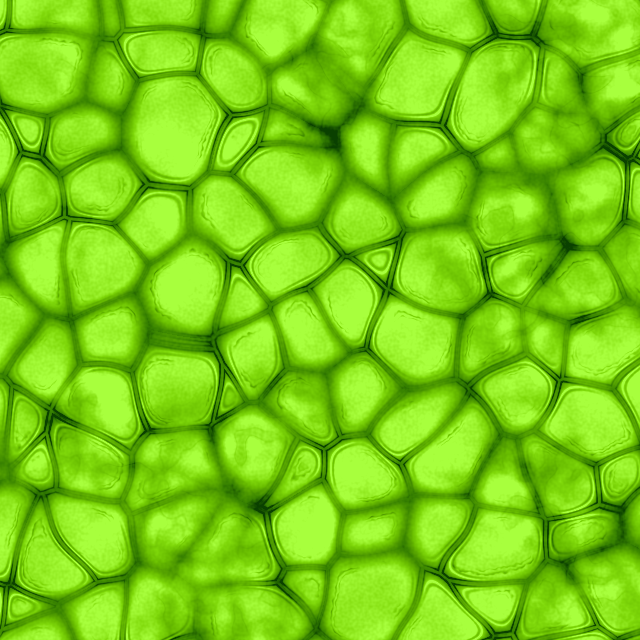
This texture is drawn by a Shadertoy shader. Its source:

```glsl
const float CELLS_ACROSS = 9.6;
const float CORNER_ROUNDING = 0.08;

vec3 hash3(vec2 p) {
    vec3 q = fract(vec3(p.xyx) * vec3(0.1031, 0.1030, 0.0973));
    q += dot(q, q.yxz + 33.33);
    return fract((q.xxy + q.yzz) * q.zyx);
}

float cornerSlope(vec2 corner, vec2 offset) {
    float angle = 6.2832 * hash3(corner + 170.0).x;
    return dot(vec2(cos(angle), sin(angle)), offset);
}

float gradientNoise(vec2 p) {
    vec2 i = floor(p), f = p - i;
    vec2 u = f * f * f * (f * (f * 6.0 - 15.0) + 10.0);
    vec2 e = vec2(1.0, 0.0);
    float low = mix(cornerSlope(i, f), cornerSlope(i + e, f - e), u.x);
    float high = mix(cornerSlope(i + e.yx, f - e.yx), cornerSlope(i + 1.0, f - 1.0), u.x);
    return mix(low, high, u.y);
}

vec2 warp(vec2 p, float frequency, float amount) {
    vec2 q = p * frequency;
    return p + amount * vec2(gradientNoise(q + 11.3), gradientNoise(q + 47.9));
}

// Site position in xy, size weight in z
vec3 cellSite(vec2 id) {
    vec3 h = hash3(id + 60.0);
    return vec3(id + 0.1 + 0.8 * h.xy, 0.55 * h.z);
}

float powerDistance(vec2 p, vec3 site) {
    vec2 d = p - site.xy;
    return dot(d, d) - site.z;
}

// Distance to the cell wall: x with rounded corners, y with straight ones
vec2 wallDistance(vec2 p, float rounding) {
    vec2 base = floor(p);
    vec3 home = vec3(0.0);
    float nearest = 1e3;
    for (int y = -2; y <= 2; y++)
    for (int x = -2; x <= 2; x++) {
        vec3 site = cellSite(base + vec2(x, y));
        float d = powerDistance(p, site);
        if (d < nearest) { nearest = d; home = site; }
    }
    float total = 0.0, straight = 1e3;
    for (int y = -2; y <= 2; y++)
    for (int x = -2; x <= 2; x++) {
        vec3 site = cellSite(base + vec2(x, y));
        float gap = distance(site.xy, home.xy);
        if (gap < 1e-4) continue;
        float edge = (powerDistance(p, site) - nearest) / (2.0 * gap);
        total += exp(-edge / rounding);
        straight = min(straight, edge);
    }
    return vec2(-rounding * log(total), straight);
}

float softLine(float x, float centre, float width) {
    float d = (x - centre) / width;
    return exp(-d * d);
}

// Six greens, from the darkest wall (0) to the lit cell (5)
vec3 greenRamp(float tone) {
    vec3 greens[6] = vec3[6](
        vec3(0.04, 0.25, 0.00), vec3(0.21, 0.50, 0.00), vec3(0.32, 0.62, 0.00),
        vec3(0.41, 0.74, 0.00), vec3(0.50, 0.85, 0.04), vec3(0.66, 1.00, 0.24));
    vec3 colour = greens[0];
    for (int i = 1; i < 6; i++)
        colour = mix(colour, greens[i], clamp(tone - float(i - 1), 0.0, 1.0));
    return colour;
}

void mainImage(out vec4 fragColor, in vec2 fragCoord) {
    vec2 p = fragCoord / iResolution.y * CELLS_ACROSS;
    vec2 wall = wallDistance(warp(p, 0.9, 0.2), CORNER_ROUNDING);

    // Regions in sharp focus and regions clouded by deeper tissue
    float focus = smoothstep(-0.25, 0.2, gradientNoise(p * 0.55 + 3.7));
    float murk = smoothstep(-0.05, 0.3, gradientNoise(p * 0.37 + 21.4));

    // Broad translucent walls
    float blur = mix(0.23, 0.12, focus);
    float wallShade = 1.0 - smoothstep(-0.08, blur, wall.x);

    // Defocused layer behind, with folds
    vec2 deep = warp(p, 1.1, 0.5) * 0.85 + 31.0;
    float deepShade = 1.0 - smoothstep(-0.1, 0.28, wallDistance(deep, 0.09).x);
    float blotches = gradientNoise(warp(p, 1.3, 0.7) * 1.7) + 0.5 * gradientNoise(p * 4.1);
    float folds = softLine(blotches, 0.12, 0.06);

    // Crisp double membranes and inner rims
    float patchy = smoothstep(-0.25, 0.25, gradientNoise(p * 1.1 + 8.2));
    float membrane = softLine(wall.y, 0.036, 0.015) * (0.3 + 0.7 * patchy);
    float rim = softLine(wall.x, 0.088, 0.015) * patchy;
    float glint = softLine(wall.x, 0.056, 0.014) * patchy;

    // Ragged fibrous residue lying just inside the walls
    float fibres = gradientNoise(p * 13.0);
    float ragged = wall.x + 0.07 * gradientNoise(p * 3.0) + 0.025 * fibres;
    float residue = softLine(ragged, 0.14, 0.014) + 0.5 * softLine(ragged, 0.19, 0.012);
    residue *= smoothstep(0.0, 0.3, gradientNoise(p * 1.5 + 64.0)) * (0.7 + fibres);

    float tone = 4.95 + 0.9 * gradientNoise(p * 0.9 + 90.0) + 0.3 * gradientNoise(p * 2.6);
    tone -= wallShade * mix(3.9, 2.9, murk) + 0.35 * deepShade;
    tone -= murk * (0.1 + 1.3 * deepShade + 1.5 * blotches + 0.35 * folds);
    tone -= focus * (2.5 * membrane + 1.7 * rim - 1.5 * glint) + 1.7 * residue;
    tone += 0.35 * gradientNoise(p * 21.0) + 0.2 * gradientNoise(p * 11.0);

    fragColor = vec4(greenRamp(tone), 1.0);
}
```
